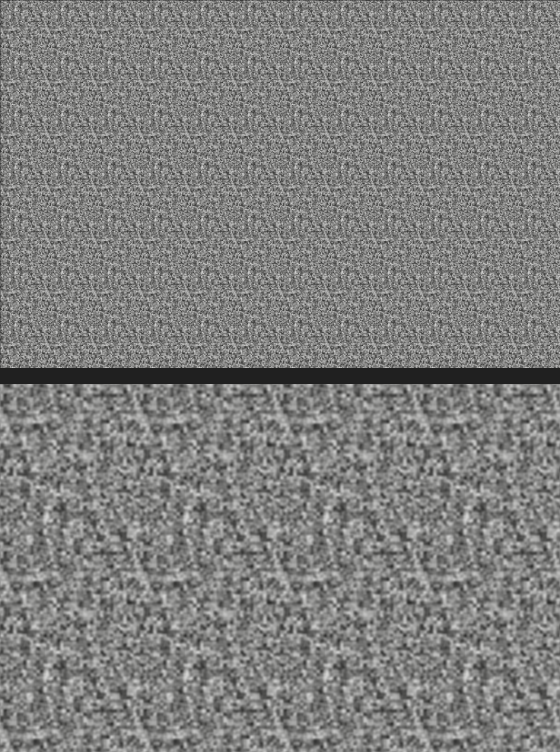
Top, the full canvas; bottom, a detail of the centre.
Give the GLSL for this pattern, as a WebGL 2 fragment shader.

```glsl
#version 300 es
precision highp float;

uniform vec2 u_resolution;
out vec4 outColor;

const vec2 TILES = vec2(12.0, 7.0);         // repeats across and down
const vec2 GRAIN_CELLS = vec2(32.0, 36.0);  // lattice cells per tile
const vec2 SPECK_CELLS = vec2(42.0, 48.0);
const float GRAIN_CONTRAST = 0.32;
const float SPECK_CONTRAST = 0.33;
const float FLATTENING = 0.55;              // share of broad tone removed
const float FLATTEN_REACH = 2.5;            // in lattice cells
const float EDGE_WIDTH = 0.002;             // fraction of the canvas height
const float EDGE_OPACITY = 0.55;
const vec3 STONE_GREY = vec3(0.507, 0.507, 0.502);
const vec3 EDGE_GREY = vec3(0.14);

// Integer hash of a lattice point, from 0 to 1
float hash(vec2 cell, uint seed) {
  uvec2 c = uvec2(cell);
  uint h = c.x * 1973u + c.y * 9277u + seed * 26699u;
  h = (h ^ (h >> 16)) * 73244475u;
  h = (h ^ (h >> 15)) * 73244475u;
  h ^= h >> 16;
  return float(h & 65535u) / 65535.0;
}

// Value noise that wraps at the tile border, centred on zero
float tileNoise(vec2 p, vec2 cells, uint seed) {
  vec2 base = floor(p);
  vec2 f = p - base;
  f = f * f * (3.0 - 2.0 * f);
  vec2 lo = mod(base, cells);
  vec2 hi = mod(base + 1.0, cells);
  float nearRow = mix(hash(lo, seed), hash(vec2(hi.x, lo.y), seed), f.x);
  float farRow = mix(hash(vec2(lo.x, hi.y), seed), hash(hi, seed), f.x);
  return mix(nearRow, farRow, f.y) - 0.5;
}

// Noise with the surrounding tone taken out, so that it stays even
float evenNoise(vec2 tileUv, vec2 cells, uint seed) {
  vec2 p = tileUv * cells - 0.5;
  float around = 0.0;
  for (int i = 0; i < 4; i++) {
    vec2 corner = vec2(i & 1, i >> 1) * 2.0 - 1.0;
    around += 0.25 * tileNoise(p + corner * FLATTEN_REACH, cells, seed);
  }
  return tileNoise(p, cells, seed) - FLATTENING * around;
}

void main() {
  vec2 fromTopLeft = vec2(gl_FragCoord.x, u_resolution.y - gl_FragCoord.y);
  vec2 tileUv = fract(fromTopLeft / u_resolution * TILES);

  // Soft grain with sharper specks over it
  float tone = GRAIN_CONTRAST * evenNoise(tileUv, GRAIN_CELLS, 1u)
             + SPECK_CONTRAST * evenNoise(tileUv, SPECK_CELLS, 2u);
  vec3 color = STONE_GREY + tone;

  // Dark hairline along the top and left edges
  float edgeDistance = min(fromTopLeft.x, fromTopLeft.y);
  float edge = clamp(EDGE_WIDTH * u_resolution.y - edgeDistance + 0.5, 0.0, 1.0);
  color = mix(color, EDGE_GREY, edge * EDGE_OPACITY);

  outColor = vec4(clamp(color, 0.0, 1.0), 1.0);
}
```
